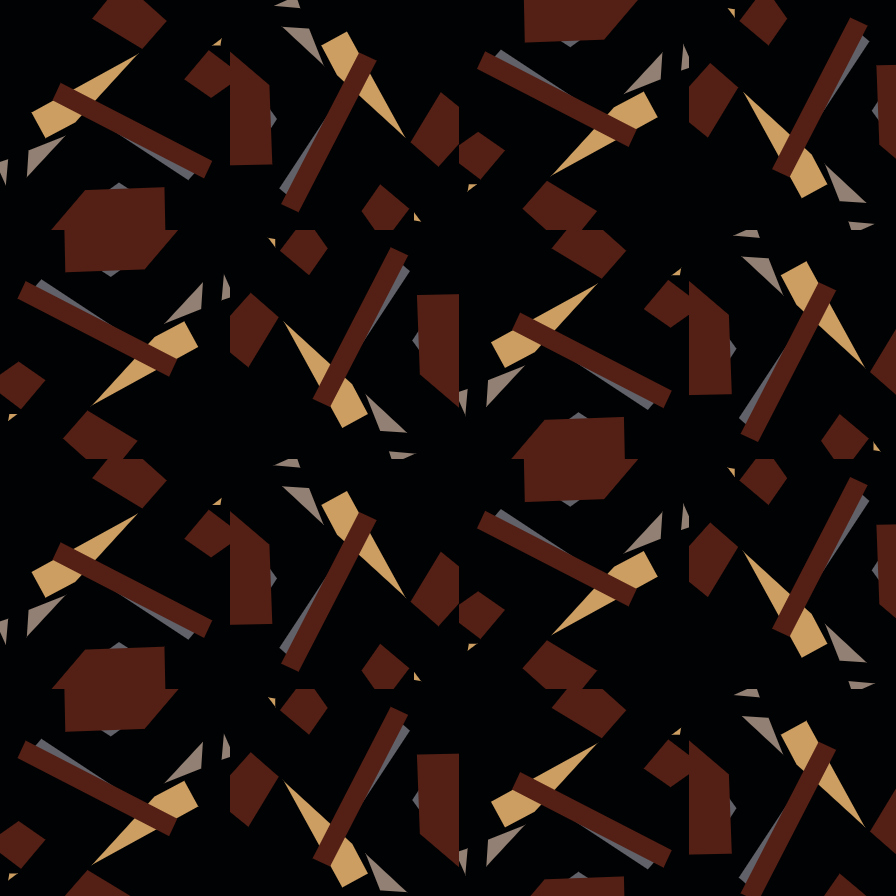
A WebGL 1 fragment shader for this pattern:

```glsl
precision highp float;
// Tiled shards: one square motif of bars, chips and splinters, quarter-turned from cell to cell.
uniform vec2 u_resolution;

const float CELLS_ACROSS = 3.9;
const float CELL_SIZE = 197.0;   // motif units along one cell side
const vec3 BACKGROUND = vec3(0.005, 0.008, 0.012);
const vec3 RUST = vec3(0.33, 0.12, 0.08);
const vec3 OCHRE = vec3(0.80, 0.62, 0.38);
const vec3 WARM_GREY = vec3(0.57, 0.50, 0.45);
const vec3 COOL_GREY = vec3(0.38, 0.38, 0.41);

// Signed distance to the line a-b; negative on its right-hand side (y down)
float edge(vec2 p, vec2 a, vec2 b) {
  vec2 e = normalize(b - a);
  return dot(p - a, vec2(e.y, -e.x));
}

// Convex shapes, corners listed clockwise
float triangle(vec2 p, vec2 a, vec2 b, vec2 c) {
  return max(max(edge(p, a, b), edge(p, b, c)), edge(p, c, a));
}

float quad(vec2 p, vec2 a, vec2 b, vec2 c, vec2 d) {
  return max(max(edge(p, a, b), edge(p, b, c)),
             max(edge(p, c, d), edge(p, d, a)));
}

void paint(inout vec3 color, vec3 ink, float dist, float pixel) {
  color = mix(color, ink, clamp(0.5 - dist / pixel, 0.0, 1.0));
}

// Quarter turns advance by one per column and two per row
vec2 turnedCell(vec2 grid) {
  vec2 cell = floor(grid);
  vec2 q = grid - cell - 0.5;
  float turns = mod(cell.x + 2.0 * cell.y + 0.5, 4.0);
  for (int i = 1; i <= 3; i++) {
    if (turns > float(i)) q = vec2(q.y, -q.x);
  }
  return (q + 0.5) * CELL_SIZE;
}

vec3 motif(vec2 p, float pixel) {
  vec3 color = BACKGROUND;

  // Grey splinters
  float splinters = min(
    triangle(p, vec2(23.0, 152.0), vec2(24.5, 129.0), vec2(56.0, 116.5)),
    triangle(p, vec2(7.0, 136.5), vec2(5.0, 159.0), vec2(-3.5, 140.0)));
  paint(color, WARM_GREY, splinters, pixel);

  // Cool slivers showing from behind the rust shapes
  float slivers = min(
    triangle(p, vec2(100.0, 114.0), vec2(168.0, 147.0), vec2(161.5, 154.5)),
    triangle(p, vec2(93.0, 163.0), vec2(102.0, 156.5), vec2(112.0, 163.0)));
  paint(color, COOL_GREY, slivers, pixel);

  // Ochre wedge and its small chip
  float wedges = min(
    quad(p, vec2(27.0, 96.5), vec2(118.0, 46.5), vec2(64.5, 105.0), vec2(39.0, 118.5)),
    triangle(p, vec2(182.0, 39.0), vec2(190.0, 33.0), vec2(189.0, 39.0)));
  paint(color, OCHRE, wedges, pixel);

  // Rust bar and the blocks cut off by the cell sides
  float bar = quad(p, vec2(52.0, 71.0), vec2(182.0, 138.0), vec2(175.0, 153.0), vec2(45.0, 86.0));
  float topBlock = quad(p, vec2(79.0, 16.0), vec2(105.0, -16.0), vec2(143.0, 18.0), vec2(122.0, 42.0));
  float sideBlock = quad(p, vec2(158.0, 68.0), vec2(179.0, 43.0), vec2(208.0, 65.0), vec2(181.0, 84.0));
  float baseBlock = quad(p, vec2(35.5, 207.0), vec2(73.0, 163.0), vec2(141.0, 160.5), vec2(142.0, 207.0));
  paint(color, RUST, min(min(bar, topBlock), min(sideBlock, baseBlock)), pixel);

  return color;
}

void main() {
  // Cells are counted from the upper left corner
  vec2 fromTop = vec2(gl_FragCoord.x, u_resolution.y - gl_FragCoord.y);
  float cellsPerPixel = CELLS_ACROSS / min(u_resolution.x, u_resolution.y);
  vec2 p = turnedCell(fromTop * cellsPerPixel);
  gl_FragColor = vec4(motif(p, cellsPerPixel * CELL_SIZE), 1.0);
}
```
